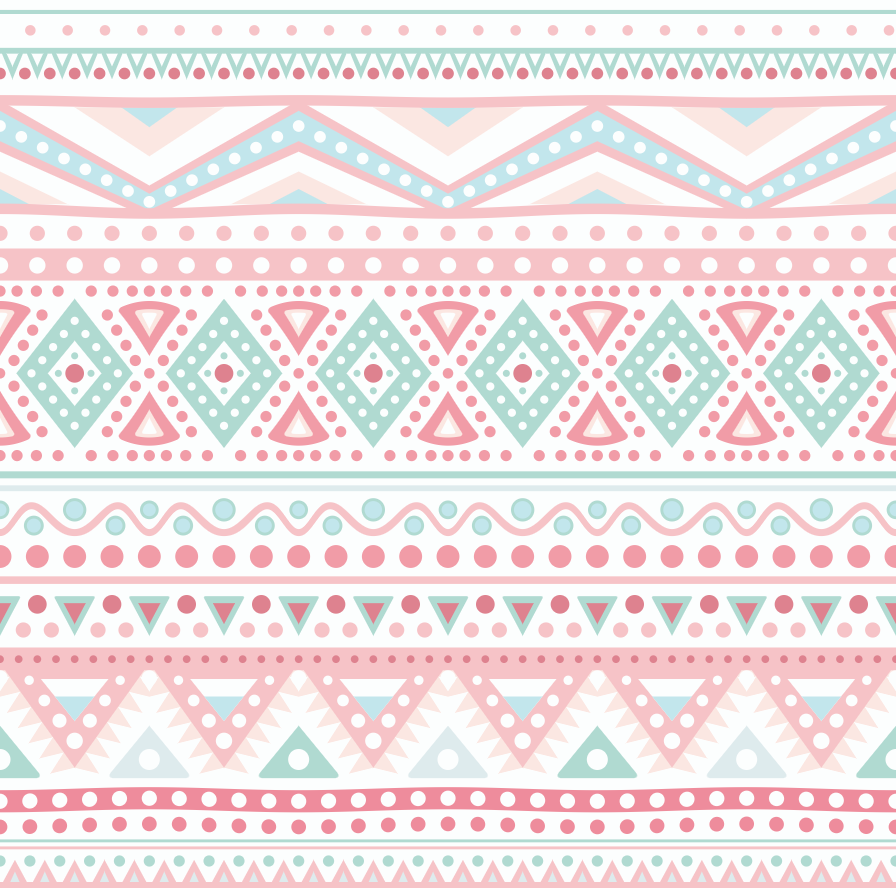
Give the GLSL for this pattern, as a WebGL 2 fragment shader.

```glsl
#version 300 es
precision highp float;
// Horizontal folk-style bands in pastel pink, mint and pale blue on white.
// Each band folds x into its own period and paints dots, bars and wedges
// given as signed distances, on a grid GRID units wide with y running down.
uniform vec2 u_resolution;
out vec4 fragColor;

const float GRID = 768.0;
const float CHEVRON = 256.0, TILE = 128.0, BEAD = 32.0, SMALL = 25.6, TINY = 64.0 / 3.0;
const float TAU = 6.2831853;
const vec3 WHITE = vec3(0.99, 0.995, 0.995);
const vec3 BLUSH = vec3(0.965, 0.765, 0.78);
const vec3 PEACH = vec3(0.985, 0.905, 0.885);
const vec3 ROSE = vec3(0.945, 0.61, 0.655);
const vec3 CORAL = vec3(0.935, 0.55, 0.61);
const vec3 BERRY = vec3(0.87, 0.51, 0.56);
const vec3 MINT = vec3(0.69, 0.855, 0.82);
const vec3 MIST = vec3(0.87, 0.92, 0.93);
const vec3 SKY = vec3(0.76, 0.90, 0.925);

vec3 ink = WHITE;
float pixel;

void paint(vec3 color, float d) { ink = mix(ink, color, clamp(0.5 - d / pixel, 0.0, 1.0)); }
float fold(float x, float period, float center) {
  return mod(x - center + 0.5 * period, period) - 0.5 * period;
}
float disc(vec2 p, float x, float y, float r) { return length(p - vec2(x, y)) - r; }
float bar(float y, float top, float bottom) { return abs(y - 0.5 * (top + bottom)) - 0.5 * (bottom - top); }
float beads(vec2 p, float period, float x, float y, float r) {
  return disc(vec2(fold(p.x, period, x), p.y), 0.0, y, r);
}
// Isosceles triangle about x = 0; r rounds the two base corners.
float wedge(vec2 p, float apex, float base, float halfWidth, float r) {
  float h = abs(base - apex), along = (p.y - apex) * sign(base - apex);
  vec2 d = vec2((abs(p.x) * h - halfWidth * along) / length(vec2(h, halfWidth)), along - h) + r;
  return length(max(d, 0.0)) + min(max(d.x, d.y), 0.0) - r;
}
float rhombus(vec2 p, vec2 size) {
  return (dot(abs(p), size.yx) - size.x * size.y) / length(size);
}

void topBorder(vec2 p) {
  paint(MINT, bar(p.y, 8.5, 12.0));
  paint(BLUSH, beads(p, BEAD, 26.0, 26.0, 4.5));
  vec2 q = vec2(fold(p.x, TINY, 0.5 * TINY), p.y);
  paint(MINT, min(bar(p.y, 41.0, 46.0), wedge(q, 68.0, 41.0, 11.0, 0.0)));
  paint(WHITE, wedge(q, 57.0, 46.0, 5.0, 0.0));
  paint(BERRY, beads(p, TINY, 0.0, 63.0, 5.0));
}

float ridge(float x) { return 108.0 + 65.0 * abs(fold(x, CHEVRON, 0.0)) / TILE; }

void chevrons(vec2 p) {
  vec2 peak = vec2(fold(p.x, CHEVRON, 0.0), p.y);
  vec2 valley = vec2(fold(p.x, CHEVRON, TILE), p.y);
  paint(PEACH, min(wedge(valley, 134.0, 92.0, 64.0, 0.0), wedge(peak, 147.0, 175.0, 58.0, 0.0)));
  paint(SKY, min(wedge(valley, 109.0, 92.0, 24.0, 0.0), wedge(peak, 162.0, 175.0, 25.0, 0.0)));
  float t = abs(peak.x) / TILE, off = abs(p.y - ridge(p.x)), sway = cos(TAU * p.x / CHEVRON);
  paint(BLUSH, 0.89 * (off - mix(22.0, 14.0, t)));
  paint(SKY, 0.89 * (off - mix(13.0, 7.0, t)));
  float dx = fold(p.x, TILE / 7.0, 0.0);
  paint(WHITE, disc(vec2(dx, p.y), 0.0, ridge(p.x - dx), 5.0));
  paint(BLUSH, min(abs(p.y - 87.0 + sway) - 4.5, abs(p.y - 181.0 + 2.0 * sway) - 4.5));
  paint(BLUSH, min(beads(p, BEAD, 0.0, 200.0, 6.5), bar(p.y, 213.0, 240.5)));
  paint(WHITE, beads(p, BEAD, 0.0, 227.5, 7.0));
}

void diamonds(vec2 p) {
  vec2 q = vec2(fold(p.x, TILE, 0.5 * TILE), p.y - 320.0), a = abs(q);
  paint(MINT, rhombus(q, vec2(50.0, 64.0)));
  paint(WHITE, rhombus(q, vec2(23.0, 28.0)));
  for (float i = 0.0; i <= 4.0; i++) paint(WHITE, disc(a, 9.25 * i, 45.0 - 11.25 * i, 3.5));
  paint(MINT, min(disc(a, 14.0, 0.0, 3.0), disc(a, 0.0, 15.0, 3.0)));
  paint(BERRY, length(q) - 8.0);
  // Mirrored triangles between the diamonds, ringed by dots.
  a = vec2(abs(fold(p.x, TILE, 0.0)), abs(q.y));
  vec2 bulged = a + vec2(0.0, 0.009 * a.x * a.x);
  paint(ROSE, wedge(bulged, 15.0, 62.0, 28.0, 4.0));
  paint(PEACH, wedge(bulged, 31.0, 55.0, 13.5, 3.0));
  paint(WHITE, wedge(bulged, 38.0, 52.0, 7.0, 2.0));
  float ring = length(a) - 4.5;
  for (float i = 1.0; i <= 4.0; i++) ring = min(ring, disc(a, 4.0 + 8.0 * i, 13.0 * i - 2.0, 4.8));
  for (float i = 0.0; i <= 3.0; i++) ring = min(ring, disc(a, i * (13.6 + i), 70.5, 4.8));
  paint(ROSE, ring);
}

void ripple(vec2 p) {
  paint(MINT, bar(p.y, 404.0, 410.0));
  paint(MIST, bar(p.y, 416.0, 421.0));
  float phase = TAU * (p.x / 64.0 + 0.08 * sin(TAU * p.x / TILE));
  float d = abs(p.y - 445.0 - 11.5 * cos(phase));
  paint(BLUSH, d / sqrt(1.0 + pow(1.1 * sin(phase), 2.0)) - 3.0);
  vec2 q = vec2(abs(fold(p.x, TILE, 0.0)), p.y);
  float balls = min(min(disc(q, 0.0, 437.0, 8.0), disc(q, 64.0, 437.0, 10.0)), disc(q, 29.0, 450.5, 8.5));
  paint(MINT, balls);
  paint(SKY, balls + 2.5);
  paint(ROSE, beads(p, BEAD, 0.0, 477.0, 9.8));
  paint(BLUSH, bar(p.y, 494.0, 500.5));
  q.x = fold(p.x, 64.0, 0.0);
  paint(MINT, wedge(q, 545.0, 511.0, 18.0, 2.0));
  paint(BERRY, wedge(q, 535.0, 517.0, 9.5, 0.0));
  paint(BERRY, beads(p, 64.0, BEAD, 518.0, 8.0));
  paint(BLUSH, disc(abs(q), 20.0, 540.0, 6.5));
}

void peaks(vec2 p) {
  vec2 q = vec2(fold(p.x, TILE, 64.0), p.y), edge = normalize(vec2(60.0, 84.0));
  vec2 rise = vec2(abs(q.x), 658.0 - p.y);
  float s = dot(rise, edge), teeth = 20.0 * (1.0 - abs(2.0 * fract(s / 16.0) - 1.0));
  float spikes = 0.45 * (rise.x * edge.y - rise.y * edge.x - teeth);
  paint(PEACH, max(spikes, max(574.0 - p.y, -s)));
  paint(BLUSH, min(bar(p.y, 555.0, 574.5), wedge(q, 658.0, 574.0, 60.0, 0.0)));
  float window = wedge(q, 618.0, 582.0, 29.0, 0.0);
  paint(WHITE, window);
  paint(SKY, max(window, 597.0 - p.y));
  for (float i = 0.0; i <= 3.0; i++) paint(WHITE, disc(abs(q), 13.0 * i, 635.0 - 17.3 * i, 7.0 - i));
  paint(WHITE, beads(p, TILE, 0.0, 581.0, 6.5));
  paint(BERRY, beads(p, 16.0, 0.0, 565.0, 3.3));
  q.x = fold(p.x, TILE, 0.0);
  bool even = abs(fold(p.x, CHEVRON, 0.0)) < 64.0;
  paint(even ? MINT : MIST, wedge(q, 622.0, 667.0, 37.0, 5.0));
  paint(WHITE, disc(q, 0.0, 651.0, 9.0));
}

void bottomBorder(vec2 p) {
  vec2 q = p - vec2(0.0, 1.3 * cos(TAU * p.x / CHEVRON));
  paint(CORAL, min(bar(q.y, 676.0, 695.0), beads(q, SMALL, 0.0, 707.5, 6.3)));
  paint(WHITE, beads(q, SMALL, 0.0, 685.5, 6.5));
  paint(MINT, min(bar(p.y, 719.5, 722.0), beads(p, SMALL, 0.0, 738.0, 4.8)));
  paint(BLUSH, bar(p.y, 725.5, 728.0));
  q = vec2(fold(p.x, SMALL, 0.5 * SMALL), p.y);
  paint(BLUSH, min(wedge(q, 737.0, 762.0, 13.5, 0.0), bar(p.y, 756.0, 764.0)));
  paint(MIST, wedge(q, 747.0, 756.0, 4.0, 0.0));
}

void main() {
  pixel = GRID / u_resolution.x;
  vec2 p = vec2(gl_FragCoord.x, u_resolution.y - gl_FragCoord.y) * pixel;
  topBorder(p);
  chevrons(p);
  diamonds(p);
  ripple(p);
  peaks(p);
  bottomBorder(p);
  fragColor = vec4(ink, 1.0);
}
```
